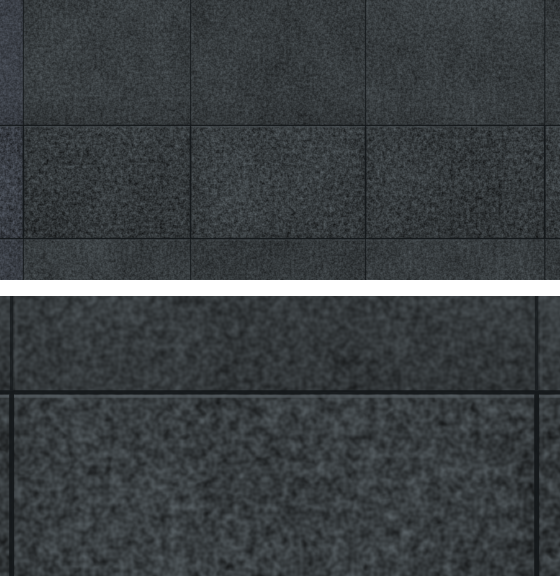
Top: the whole. Bottom: its middle third, enlarged.
This texture is drawn by a WebGL 1 fragment shader. Its source:

```glsl
precision highp float;
// Dark slate wall of large stone slabs: four vertical and two horizontal joints.
// Octaves of gradient noise give the speckled grain, stronger in the middle row;
// each slab has its own tone, and thin grooves carry a chipped light edge.

uniform vec2 u_resolution;

float hash(vec2 p) {
  vec3 q = fract(p.xyx * vec3(0.1031, 0.1030, 0.0973));
  q += dot(q, q.yzx + 33.33);
  return fract((q.x + q.y) * q.z);
}

float cornerSlope(vec2 cell, vec2 offset) {
  float angle = 6.28318 * hash(cell);
  return dot(vec2(cos(angle), sin(angle)), offset);
}

float gradientNoise(vec2 p) {
  vec2 i = floor(p), f = fract(p);
  vec2 w = f * f * f * (f * (f * 6.0 - 15.0) + 10.0);
  vec2 e = vec2(1.0, 0.0);
  return mix(
    mix(cornerSlope(i, f), cornerSlope(i + e, f - e), w.x),
    mix(cornerSlope(i + e.yx, f - e.yx), cornerSlope(i + e.xx, f - e.xx), w.x),
    w.y);
}

// Smooth-edged line around zero distance
float band(float d, float halfWidth, float pixel) {
  return clamp((halfWidth - abs(d)) / pixel + 0.5, 0.0, 1.0);
}

void main() {
  vec2 p = gl_FragCoord.xy / u_resolution.y;
  float pixel = 1.0 / u_resolution.y;

  // Slightly uneven columns: signed distance to the nearest vertical joint
  float column = 0.0, dx = 9.0;
  for (int n = 0; n < 4; n++) {
    float k = float(n);
    float joint = 0.0835 + 0.6207 * k + k * (k - 3.0) * (0.014 - 0.00215 * k);
    column += step(joint, p.x);
    if (abs(p.x - joint) < abs(dx)) dx = p.x - joint;
  }

  // Rows, and signed distance to the nearest horizontal joint
  float row = step(0.148, p.y) + step(0.552, p.y);
  float dy = p.y - (p.y < 0.35 ? 0.148 : 0.552);
  float middle = row == 1.0 ? 1.0 : 0.0;

  // Stone grain, offset so that no slab continues its neighbour
  vec2 q = p + vec2(column, row) * vec2(3.17, 5.23) + 1.37;
  float fine = gradientNoise(q * 171.0) * 0.085 + gradientNoise(q * 97.0) * 0.095;
  float coarse = gradientNoise(q * 53.0 + 7.3) * 0.065;
  float streaks = gradientNoise(q * vec2(75.0, 19.0)) * 0.025;
  float cloud = gradientNoise(q * 13.0) * 0.025 + gradientNoise(q * 3.7) * 0.035;
  float tone = 0.236 + cloud + fine * mix(0.82, 1.05, middle)
             + coarse * mix(0.65, 1.35, middle) + streaks * (1.0 - middle);

  // Dark pits, mostly in the rougher middle row
  float pits = smoothstep(0.22, 0.5, gradientNoise(q * 69.0 + 2.6));
  tone -= pits * mix(0.015, 0.045, middle);

  // Slab tone and soft shade toward the joints
  float edgeStrip = 1.0 - step(1.0, column);
  tone += 0.018 * (hash(vec2(column, row) + 4.7) - 0.5) + 0.02 * edgeStrip;
  tone -= 0.018 * exp(-abs(dx) * 45.0) * (0.4 + 0.6 * middle);
  tone -= 0.022 * exp(-abs(dy) * 22.0) * step(0.0, dy);

  vec3 color = tone * mix(vec3(0.915, 1.0, 1.045), vec3(0.91, 0.98, 1.10), edgeStrip);

  // Worn light edges: right of vertical joints, below horizontal ones
  float wear = 0.65 + 0.7 * gradientNoise(p * 17.0 + 3.1);
  float lightX = band(dx - 0.0055, 0.0015, pixel) * 0.22;
  float lightY = band(dy + 0.0046, 0.0018, pixel) * (p.y > 0.35 ? 0.8 : 0.5);
  color = mix(color, vec3(0.34, 0.37, 0.39), clamp(max(lightX, lightY) * wear, 0.0, 1.0));

  // Dark grooves, deeper beside the middle row
  float grooveX = band(dx, mix(0.0021, 0.0029, middle), pixel) * mix(0.75, 0.92, middle);
  float grooveY = band(dy, 0.0025, pixel) * 0.9;
  color = mix(color, vec3(0.075, 0.09, 0.10), max(grooveX, grooveY));

  gl_FragColor = vec4(color, 1.0);
}
```
